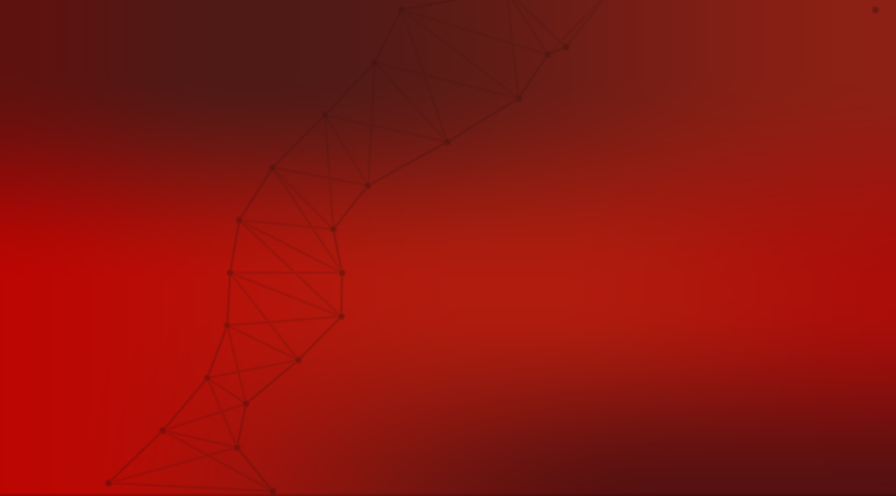
A WebGL 1 fragment shader for this background:

```glsl
precision highp float;

uniform vec2 u_resolution;

// Two wavering rails of nodes that carry the web of lines
vec2 leftNode(float i) {
    float x = 0.25 + 0.057 * i + 0.055 * sin(i - 0.6) + 0.2 * max(i - 9.0, 0.0);
    return vec2(x, min(0.026 + 0.106 * i, 1.02));
}

vec2 rightNode(float i) {
    float x = 0.53 + 0.0055 * i * i + 0.07 * cos(1.25 * i - 5.0);
    return vec2(x, min(0.01 + 0.088 * i, 0.905));
}

float segmentDistance(vec2 p, vec2 a, vec2 b) {
    vec2 ap = p - a;
    vec2 ab = b - a;
    return length(ap - ab * clamp(dot(ap, ab) / dot(ab, ab), 0.0, 1.0));
}

vec3 background(vec2 uv) {
    // Bright red body, warmer in the centre
    vec3 body = mix(vec3(0.74, 0.015, 0.005), vec3(0.69, 0.11, 0.055), smoothstep(-0.1, 0.55, uv.x));
    body = mix(body, vec3(0.67, 0.05, 0.035), smoothstep(0.6, 1.05, uv.x));

    // Brown shade across the top, lighter to the right
    vec3 shade = mix(vec3(0.37, 0.07, 0.06), vec3(0.31, 0.10, 0.085), smoothstep(0.0, 0.25, uv.x));
    shade = mix(shade, vec3(0.55, 0.125, 0.08), smoothstep(0.3, 1.0, uv.x));
    vec3 color = mix(body, shade, smoothstep(0.42, 0.86, uv.y));

    // Dark wine corner at the lower right
    float corner = (1.0 - smoothstep(-0.02, 0.4, uv.y)) * smoothstep(0.05, 0.75, uv.x);
    return mix(color, vec3(0.33, 0.065, 0.065), corner);
}

void main() {
    vec2 uv = gl_FragCoord.xy / u_resolution;
    vec2 p = gl_FragCoord.xy / u_resolution.y;
    float pixel = 1.0 / u_resolution.y;

    // Nearest rail, brace and node of the web
    float rail = 1.0;
    float brace = 1.0;
    float node = length(p - vec2(1.765, 0.98));
    for (int k = 0; k < 12; k++) {
        float i = float(k);
        vec2 a = leftNode(i);
        vec2 b = rightNode(i);
        vec2 nextA = leftNode(i + 1.0);
        vec2 nextB = rightNode(i + 1.0);
        node = min(node, min(length(p - a), length(p - b)));
        if (k < 11) {
            rail = min(rail, min(segmentDistance(p, a, nextA), segmentDistance(p, b, nextB)));
            brace = min(brace, min(segmentDistance(p, a, nextB), segmentDistance(p, b, nextA)));
        }
        brace = min(brace, segmentDistance(p, a, b));
    }

    // Soft, faint strokes and dots
    float width = 0.003 + pixel;
    float ink = 0.24 * (1.0 - smoothstep(0.0, width, rail));
    ink = max(ink, 0.16 * (1.0 - smoothstep(0.0, width, brace)));
    ink = max(ink, 0.42 * (1.0 - smoothstep(0.003, 0.008 + pixel, node)));

    vec3 color = mix(background(uv), vec3(0.22, 0.06, 0.05), ink);

    // Thin dark lower edge
    color *= 0.8 + 0.2 * smoothstep(0.0, 0.008, uv.y);
    gl_FragColor = vec4(color, 1.0);
}
```
